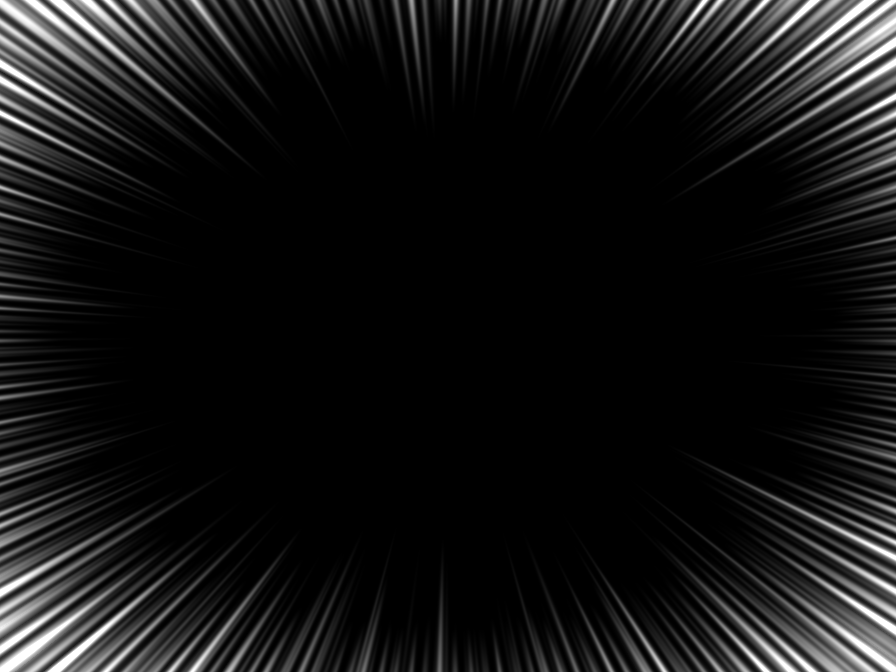
This background is drawn by a Shadertoy shader. Its source:

```glsl
// Radial speed lines: fine white streaks rush in from the frame edges
// toward a black oval centre. The circle is cut into angular cells, each
// holding one soft streak of hashed strength, place and reach; two layers.

const float TAU = 6.2831853;
const float MAIN_COUNT = 188.0;    // streaks around the circle
const float FINE_COUNT = 263.0;    // weaker streaks between them
const float FINE_STRENGTH = 0.42;
const float INNER_RADIUS = 0.56;   // tip of the longest streaks
const float OUTER_RADIUS = 0.87;   // tip of the shortest streaks
const float FULL_RADIUS = 1.32;    // streaks reach full light here
const float RAMP_POWER = 1.4;      // keeps the inner ends dark
const float GAIN = 1.5;            // burns the corners to white
const float TIP_WIDTH = 0.11;      // share of a cell
const float END_WIDTH = 0.25;      // share of a cell
const float JITTER = 0.22;         // sideways shift, share of a cell
const float MIN_STRENGTH = 0.22;
const float CORNER_LIFT = 0.16;    // haze in the corners
const vec3 BACKGROUND = vec3(0.0);
const vec3 STREAK_COLOR = vec3(1.0);

float hash(float cell, float seed) {
    return fract(sin(cell * 12.9898 + seed * 78.233) * 43758.5453);
}

// One layer of tapered streaks; turn runs from 0 to 1 around the centre
float streakLayer(float turn, float radius, float count, float seed) {
    float x = turn * count;
    float cell = mod(floor(x), count);
    float shift = JITTER * (hash(cell, seed) - 0.5);
    float strength = mix(MIN_STRENGTH, 1.0, hash(cell, seed + 1.0));

    // Few streaks reach far inward
    float reach = pow(hash(cell, seed + 2.0), 3.0);
    float tip = mix(OUTER_RADIUS, INNER_RADIUS, reach);
    float ramp = clamp((radius - tip) / (FULL_RADIUS - tip), 0.0, 1.0);

    // Soft cross section that widens outward
    float width = mix(TIP_WIDTH, END_WIDTH, sqrt(ramp));
    float offset = (fract(x) - 0.5 - shift) / width;
    return strength * pow(ramp, RAMP_POWER) * exp(-offset * offset);
}

void mainImage(out vec4 fragColor, in vec2 fragCoord) {
    // Both half axes have length one, so circles become frame-shaped ovals
    vec2 p = 2.0 * fragCoord / iResolution.xy - 1.0;
    float radius = length(p);
    float turn = atan(p.y, p.x) / TAU + 0.5;

    // Two unequal layers give an irregular rhythm
    float light = streakLayer(turn, radius, MAIN_COUNT, 1.0);
    light += FINE_STRENGTH * streakLayer(turn, radius, FINE_COUNT, 5.0);
    light = GAIN * light + CORNER_LIFT * smoothstep(1.05, 1.4, radius);

    fragColor = vec4(mix(BACKGROUND, STREAK_COLOR, min(light, 1.0)), 1.0);
}
```
